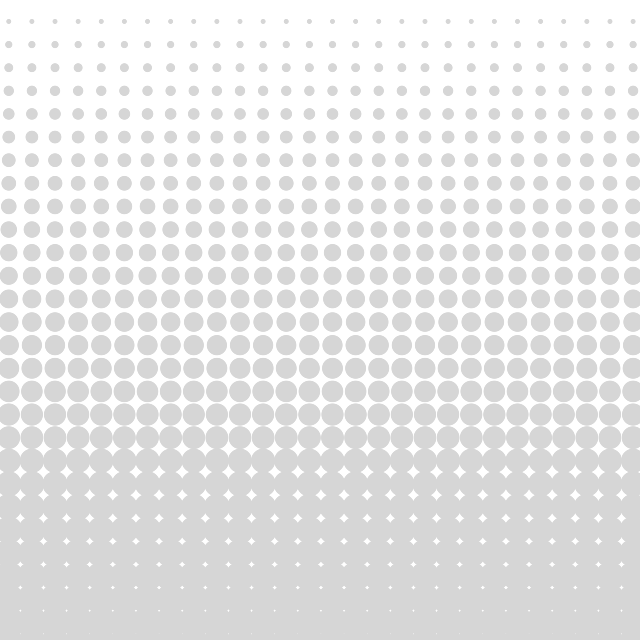
Write a WebGL 1 fragment shader that draws this pattern.

```glsl
precision highp float;
// Halftone fade: a square grid of grey dots that grow row by row downward.
// Dot area grows evenly until the dots touch; then they overlap, leaving
// small four-pointed white gaps that close at the bottom.

uniform vec2 u_resolution;

// Dot radius in grid cells, for a row counted from the top.
float dotRadius(float row) {
  float separate = sqrt(max(0.0115 + 0.0129 * row, 0.0));
  float merged = 0.526 + 0.0227 * (row - 19.0);
  return row < 18.5 ? separate : merged;
}

void main() {
  vec2 uv = gl_FragCoord.xy / u_resolution;
  float cellSize = 0.03613;
  vec2 grid = (vec2(uv.x, 1.0 - uv.y) - vec2(0.0137, 0.0335)) / cellSize;
  float pixel = 1.0 / (cellSize * min(u_resolution.x, u_resolution.y));

  // Union of the four dots around this point
  vec2 corner = floor(grid);
  float edge = 1.0;
  for (int j = 0; j < 2; j++) {
    for (int i = 0; i < 2; i++) {
      vec2 center = corner + vec2(float(i), float(j));
      edge = min(edge, distance(grid, center) - dotRadius(center.y));
    }
  }

  float ink = 1.0 - smoothstep(-0.5 * pixel, 0.5 * pixel, edge);
  // No ink above the first row of dots
  ink *= step(-0.5, grid.y);

  vec3 white = vec3(1.0);
  vec3 grey = vec3(0.84);
  gl_FragColor = vec4(mix(white, grey, ink), 1.0);
}
```
